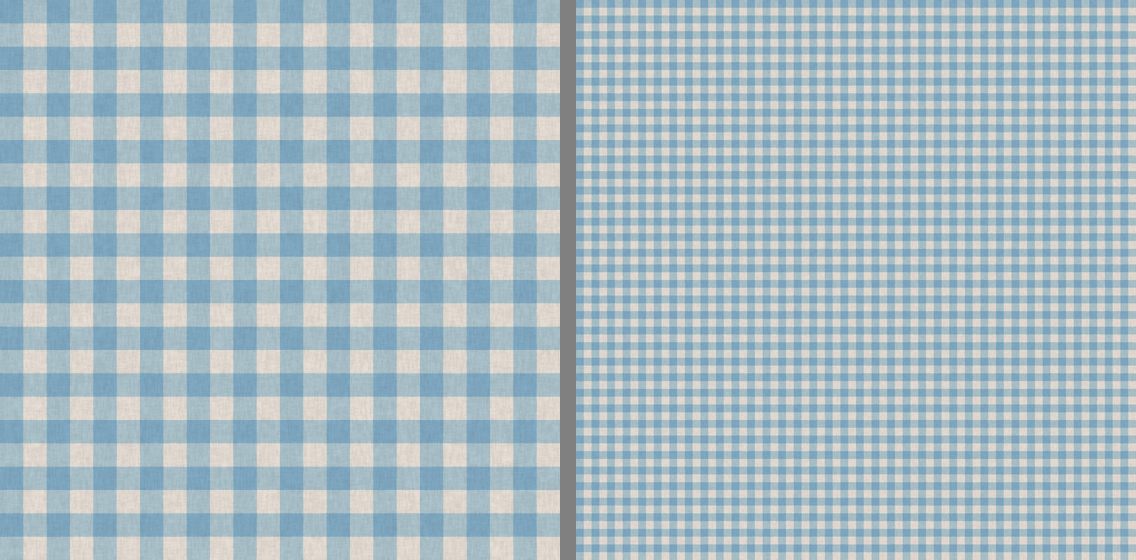
Left: one tile. Right: repeated 3 by 3.
Reproduce this pattern procedurally as a Shadertoy shader.

```glsl
// Woven gingham: twelve repeats of equal blue and cream bands each way.
// Crossing bands pick one of three tones; wrapping noise stretched along
// the warp and the weft adds fine linen threads and a faint mottling.

const float REPEATS = 12.0;
const vec3 CREAM = vec3(0.872, 0.838, 0.806);
const vec3 PALE_BLUE = vec3(0.652, 0.740, 0.772);
const vec3 DEEP_BLUE = vec3(0.488, 0.645, 0.738);

float hash(vec2 cell, uint seed) {
    uvec2 c = uvec2(cell);
    uint h = c.x * 1597u + c.y * 51749u + seed * 7919u;
    h = (h ^ (h >> 15)) * 73244475u;
    h = (h ^ (h >> 16)) * 73244475u;
    h ^= h >> 15;
    return float(h & 65535u) / 65535.0;
}

// Value noise from -1 to 1 that wraps after a whole number of cells.
float wrapNoise(vec2 uv, vec2 cells, uint seed) {
    vec2 p = uv * cells;
    vec2 i = floor(p);
    vec2 f = smoothstep(0.0, 1.0, p - i);
    vec2 a = mod(i, cells);
    vec2 b = mod(i + 1.0, cells);
    float low = mix(hash(a, seed), hash(vec2(b.x, a.y), seed), f.x);
    float high = mix(hash(vec2(a.x, b.y), seed), hash(b, seed), f.x);
    return mix(low, high, f.y) * 2.0 - 1.0;
}

// Coverage of a band half a period wide, centred at the given phase.
float band(float t, float centre, float blur) {
    float d = abs(fract(t - centre + 0.5) - 0.5) - 0.25;
    return 1.0 - smoothstep(-blur, blur, d);
}

// Brightness variation of the cloth.
float weave(vec2 uv) {
    float warp = wrapNoise(uv, vec2(384.0, 72.0), 1u);
    float weft = wrapNoise(uv, vec2(72.0, 384.0), 2u);
    float grain = wrapNoise(uv, vec2(360.0), 3u);
    float mottle = wrapNoise(uv, vec2(60.0, 48.0), 4u);
    return 0.026 * warp + 0.016 * weft + 0.020 * grain + 0.007 * mottle;
}

void mainImage(out vec4 fragColor, in vec2 fragCoord) {
    vec2 uv = fragCoord / iResolution.xy;
    vec2 p = uv * REPEATS;
    vec2 blur = 0.6 * REPEATS / iResolution.xy;

    // Blue bands: left half of each period, upper half of each period.
    float column = band(p.x, 0.25, blur.x);
    float row = band(p.y, 0.75, blur.y);

    // Three tones by the number of blue bands that cross.
    vec3 color = mix(mix(CREAM, PALE_BLUE, column),
                     mix(PALE_BLUE, DEEP_BLUE, column), row);

    // Thread shading
    color *= 1.0 + weave(uv);
    fragColor = vec4(clamp(color, 0.0, 1.0), 1.0);
}
```
